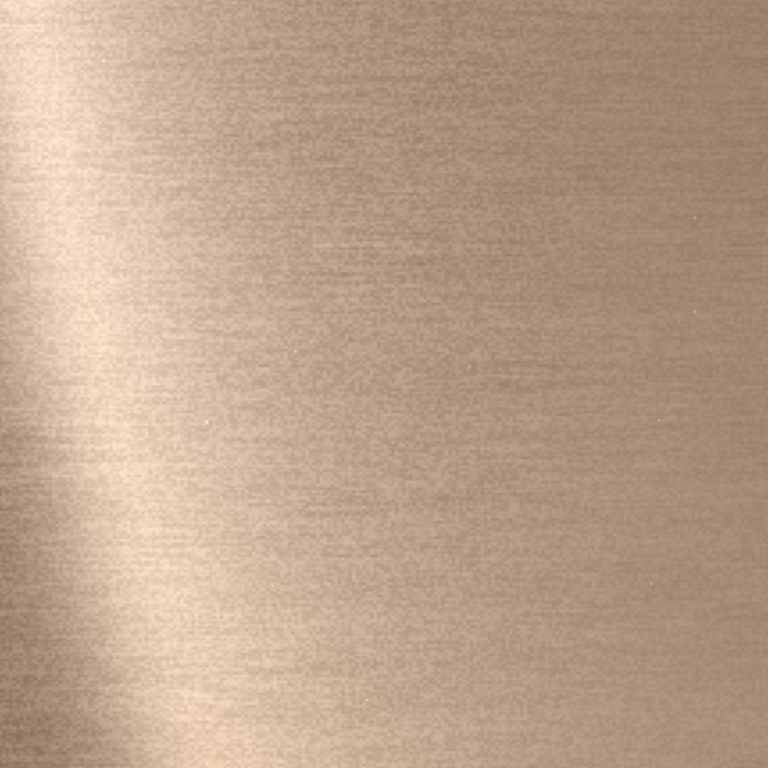
Reproduce this texture procedurally as a Shadertoy shader.

```glsl
// Brushed rose-bronze metal: a curved, slanting highlight with a steep left
// flank and a long right tail, overlaid with horizontal brush streaks,
// fine satin grain and a few bright specks.

const vec3 SHADOW_COLOR    = vec3(0.570, 0.468, 0.392);
const vec3 HIGHLIGHT_COLOR = vec3(0.955, 0.858, 0.765);
const vec3 WARM_TINT       = vec3(0.955, 0.930, 0.900); // toward the bottom

const float RIDGE_START = 0.04;   // highlight centre at the top edge
const float RIDGE_SLOPE = 0.16;
const float RIDGE_BEND  = 0.08;
const float LEFT_WIDTH  = 0.13;
const float TAIL_TOP    = 0.21;   // right falloff at the top and bottom
const float TAIL_BOTTOM = 0.32;
const float TAIL_POWER  = 1.4;

const vec2  GRAIN_FREQ    = vec2(215.0, 250.0);
const vec2  STREAK_FREQ   = vec2(9.0, 210.0);
const vec2  SCRATCH_FREQ  = vec2(26.0, 300.0);
const float GRAIN_AMOUNT   = 0.095;
const float STREAK_AMOUNT  = 0.050;
const float SCRATCH_AMOUNT = 0.045;
const float CLOUD_AMOUNT   = 0.018;

const float SPECK_CELLS  = 16.0;
const float SPECK_CHANCE = 0.06;
const float SPECK_RADIUS = 0.0022;
const float SPECK_LIGHT  = 0.13;

// Integer hash of a lattice cell, 0 to 1
float hash(vec2 cell, uint seed) {
    uvec2 q = uvec2(ivec2(cell)) * uvec2(1597u, 3571u);
    uint h = (q.x ^ (q.y + seed * 7919u)) * 747796405u + 2891u;
    h = ((h >> 15) ^ h) * 277803737u;
    h = ((h >> 13) ^ h) * 668265u;
    h ^= h >> 16;
    return float(h & 65535u) / 65535.0;
}

// Smooth value noise centred on zero
float noise(vec2 p, uint seed) {
    vec2 cell = floor(p);
    vec2 f = fract(p);
    f = f * f * (3.0 - 2.0 * f);
    float low  = mix(hash(cell, seed), hash(cell + vec2(1, 0), seed), f.x);
    float high = mix(hash(cell + vec2(0, 1), seed), hash(cell + vec2(1, 1), seed), f.x);
    return mix(low, high, f.y) - 0.5;
}

// Reflected light, 1 on the ridge and fading to each side
float sheen(vec2 uv) {
    float down = 1.0 - uv.y;
    float ridge = RIDGE_START + down * (RIDGE_SLOPE + RIDGE_BEND * down);
    float d = uv.x - ridge;
    float left = exp(-d * d / (LEFT_WIDTH * LEFT_WIDTH));
    float tail = mix(TAIL_TOP, TAIL_BOTTOM, down);
    float right = 1.0 / (1.0 + pow(max(d, 0.0) / tail, TAIL_POWER));
    return d < 0.0 ? mix(0.08, 1.0, left) : right;
}

// Sparse bright dust, one candidate per cell
float specks(vec2 uv, float pixel) {
    vec2 cell = floor(uv * SPECK_CELLS);
    vec2 offset = 0.15 + 0.7 * vec2(hash(cell, 11u), hash(cell, 12u));
    float d = length(uv - (cell + offset) / SPECK_CELLS);
    float present = step(hash(cell, 13u), SPECK_CHANCE);
    float radius = SPECK_RADIUS * mix(0.6, 1.0, hash(cell, 14u));
    return present * (1.0 - smoothstep(radius - pixel, radius + pixel, d));
}

void mainImage(out vec4 fragColor, in vec2 fragCoord) {
    vec2 uv = fragCoord / iResolution.xy;
    float pixel = 1.0 / iResolution.y;

    // Broad lighting
    float light = sheen(uv);
    vec3 color = mix(SHADOW_COLOR, HIGHLIGHT_COLOR, light);
    color *= mix(vec3(1.0), WARM_TINT, light * (1.0 - uv.y) * (1.0 - uv.y));

    // Surface relief: patchy streaks and grain, calmer in the dark right side
    float patches = 0.8 + 0.9 * noise(uv * vec2(4.0, 9.0), 1u);
    float calm = mix(1.0, 0.5, smoothstep(0.45, 0.95, uv.x));
    float streaks = STREAK_AMOUNT * noise(uv * STREAK_FREQ, 2u)
                  + SCRATCH_AMOUNT * noise(uv * SCRATCH_FREQ, 3u);
    float grain = GRAIN_AMOUNT * noise(uv * GRAIN_FREQ, 4u);
    float clouds = CLOUD_AMOUNT * noise(uv * vec2(5.0, 22.0), 5u);
    color += calm * (patches * streaks + grain) + clouds;

    color += SPECK_LIGHT * specks(uv, pixel);
    fragColor = vec4(clamp(color, 0.0, 1.0), 1.0);
}
```
